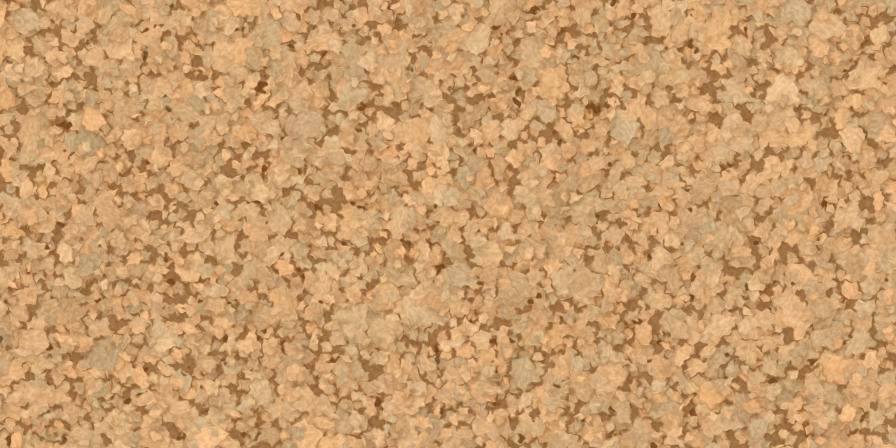
Write a WebGL 2 fragment shader that draws this texture.

```glsl
#version 300 es
precision highp float;
precision highp int;
// Pressed cork board: layers of ragged, randomly turned chips painted over
// finer granules, with soft contact shadows, fibre grain and dark crevices.
// Lengths are in canvas heights; a scalar tone is mapped to colour at the end.

uniform vec2 u_resolution;
out vec4 fragColor;

const vec3 DARK_CORK = vec3(0.45, 0.27, 0.11);
const vec3 LIGHT_CORK = vec3(0.90, 0.73, 0.53);
const vec3 HUE_SHIFT = vec3(0.020, -0.008, -0.022);
const vec2 SHADOW_DIR = vec2(0.6, -0.8);
const float GAP_TONE = 0.42;       // tone between the finest granules
const float CHIP_TONE = 0.915;     // mean tone of a chip
const float TONE_SPREAD = 0.36;    // variation from chip to chip
const float GRAIN = 0.19;          // fibre contrast within a chip
const float SPECKLE = 0.13;        // fine contrast over everything
const float SHADOW = 0.48;         // strongest contact shadow
const float SHADOW_WIDTH = 0.0055;
const float EDGE_SOFTNESS = 0.003;
const float RAGGEDNESS = 0.008;    // displacement of chip outlines
const float CREVICE_SCALE = 23.0;
const float TAU = 6.2831853;
const int SIDES = 6;

// Integer hash of a lattice point and a seed, three values in 0..1
vec3 hash3(vec2 cell, int seed) {
  uvec3 v = uvec3(ivec3(ivec2(cell), seed));
  v = v * 1664525u + 1013904223u;
  v.x += v.y * v.z; v.y += v.z * v.x; v.z += v.x * v.y;
  v ^= v >> 16u;
  v.x += v.y * v.z; v.y += v.z * v.x; v.z += v.x * v.y;
  return vec3(v >> 8u) / 16777216.0;
}

float cornerSlope(vec2 cell, vec2 offset) {
  float a = TAU * hash3(cell, 97).x;
  return dot(vec2(cos(a), sin(a)), offset);
}

float gradientNoise(vec2 p) {
  vec2 i = floor(p), f = p - i;
  vec2 u = f * f * f * (f * (f * 6.0 - 15.0) + 10.0);
  vec2 e = vec2(1.0, 0.0);
  float low = mix(cornerSlope(i, f), cornerSlope(i + e.xy, f - e.xy), u.x);
  float high = mix(cornerSlope(i + e.yx, f - e.yx), cornerSlope(i + e.xx, f - e.xx), u.x);
  return mix(low, high, u.y);
}

// Distance to an irregular convex chip, about one unit across
float chipDistance(vec2 q, vec2 cell, int seed) {
  float d = -1.0;
  for (int k = 0; k < SIDES; k++) {
    vec3 h = hash3(cell, seed + 10 + k);
    float a = (float(k) + 0.75 * h.x) * TAU / float(SIDES);
    d = max(d, dot(q, vec2(cos(a), sin(a))) - mix(0.32, 0.60, h.y));
  }
  return d;
}

// Paints one layer of chips; surface holds tone and hue
void scatterChips(inout vec2 surface, vec2 p, float size, float cover, int seed) {
  float soft = max(EDGE_SOFTNESS, 1.0 / u_resolution.y) / size;
  vec2 g = p / size, base = floor(g);
  for (int j = -1; j <= 1; j++)
  for (int i = -1; i <= 1; i++) {
    vec2 cell = base + vec2(i, j);
    vec3 place = hash3(cell, seed), look = hash3(cell, seed + 1), kind = hash3(cell, seed + 2);
    vec2 offset = g - cell - place.xy;
    float reach = length(offset);
    if (kind.x > cover || reach > 1.1) continue;

    // Turn and stretch
    float a = TAU * place.z, c = cos(a), s = sin(a);
    vec2 q = mat2(c, -s, s, c) * offset;
    float stretch = mix(1.0, 1.9, kind.y * kind.y);
    q.y *= stretch;
    float d = chipDistance(q, cell, seed) / sqrt(stretch);

    // Contact shadow on what lies below, stronger away from the light
    float side = 0.6 + 0.4 * dot(offset / (reach + 0.001), SHADOW_DIR);
    float fade = exp(-max(d, 0.0) * size / SHADOW_WIDTH) * smoothstep(1.1, 0.8, reach);
    surface.x *= 1.0 - SHADOW * side * kind.z * fade;
    if (d > soft) continue;

    // Flat tone, slight tilt and streaks along the chip
    float tone = CHIP_TONE + TONE_SPREAD * (0.5 * (look.x + look.y) - 0.5);
    tone += 0.12 * (look.z - 0.5) * (q.x + q.y);
    tone += GRAIN * gradientNoise(q * vec2(3.0, 6.0) * size / 0.045 + 40.0 * look.xy);
    tone -= 0.10 * kind.z * smoothstep(-0.005, 0.0, d * size);
    float hue = 2.0 * (look.z + look.x) - 2.0;
    surface = mix(surface, vec2(tone, hue), smoothstep(soft, -soft, d));
  }
}

void main() {
  vec2 p = gl_FragCoord.xy / u_resolution.y;
  vec2 ragged = vec2(gradientNoise(p * 75.0), gradientNoise(p * 75.0 + 31.7));
  vec2 w = p + RAGGEDNESS * ragged;

  // Granules, then medium chips
  vec2 surface = vec2(GAP_TONE, 0.0);
  scatterChips(surface, w, 0.026, 1.0, 100);
  scatterChips(surface, w, 0.044, 0.75, 200);

  // Crevices, partly hidden by the upper chips
  float hollow = gradientNoise(p * CREVICE_SCALE) + 0.45 * gradientNoise(p * 68.0 + 9.3);
  surface.x = mix(surface.x, 0.02, 0.9 * smoothstep(0.36, 0.56, hollow));
  scatterChips(surface, w, 0.072, 0.48, 300);
  scatterChips(surface, w, 0.042, 0.45, 400);
  scatterChips(surface, w, 0.023, 0.30, 500);

  // Fine speckle and colour
  float tone = surface.x + SPECKLE * gradientNoise(p * 105.0 + 5.1);
  vec3 colour = mix(DARK_CORK, LIGHT_CORK, clamp(tone, -0.15, 1.2));
  fragColor = vec4(clamp(colour + HUE_SHIFT * surface.y, 0.0, 1.0), 1.0);
}
```
